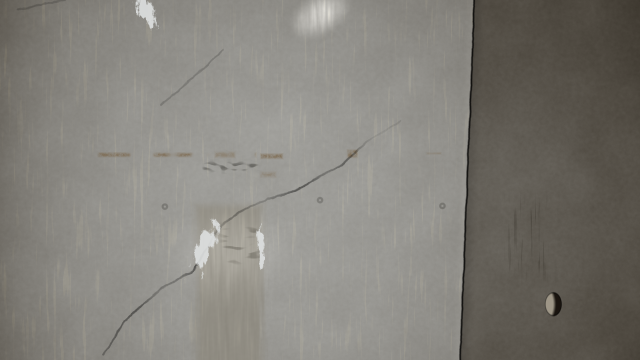
Give the GLSL for this texture, as a Shadertoy shader.

```glsl
// Weathered concrete wall: two slabs, a ragged seam, cracks, rust, wet glare and a bolt hole.

vec2 hashGradient(vec2 cell) {
    vec3 h = fract(cell.xyx * vec3(0.1031, 0.1030, 0.0973));
    h += dot(h, h.yzx + 33.33);
    return fract((h.xx + h.yz) * h.zy) * 2.0 - 1.0;
}

float noise(vec2 p) {
    vec2 i = floor(p), f = fract(p), e = vec2(1, 0);
    vec2 u = f * f * f * (f * (f * 6.0 - 15.0) + 10.0);
    float a = dot(hashGradient(i), f);
    float b = dot(hashGradient(i + e), f - e);
    float c = dot(hashGradient(i + e.yx), f - e.yx);
    float d = dot(hashGradient(i + 1.0), f - 1.0);
    return mix(mix(a, b, u.x), mix(c, d, u.x), u.y);
}

float fbm(vec2 p) {
    float sum = 0.0, amplitude = 0.5;
    for (int i = 0; i < 5; i++) {
        sum += amplitude * noise(p);
        p = mat2(1.6, 1.2, -1.2, 1.6) * p + 7.3;
        amplitude *= 0.55;
    }
    return sum;
}

float segment(vec2 p, vec2 a, vec2 b) {
    vec2 pa = p - a, ba = b - a;
    return length(pa - ba * clamp(dot(pa, ba) / dot(ba, ba), 0.0, 1.0));
}

// Slanted ellipse: 1 at its centre, 0 on its rim
float blob(vec2 p, vec2 center, vec2 radius, float slant) {
    vec2 q = p - center;
    q.x -= slant * q.y;
    return 1.0 - length(q / radius);
}

float box(vec2 p, vec2 center, vec2 halfSize, float blur) {
    vec2 d = abs(p - center) - halfSize;
    return 1.0 - smoothstep(-blur, blur, max(d.x, d.y));
}

float stroke(float dist, float width, float pixel) {
    return 1.0 - smoothstep(width, width + 1.5 * pixel, dist);
}

vec3 concrete(float light) {
    float warmth = clamp((0.62 - light) / 0.3, 0.0, 1.0);
    return light - vec3(0.0, 0.018, 0.035) * warmth - vec3(0.0, 0.003, 0.02);
}

float mainCrack(vec2 p) {
    vec2 path[10] = vec2[10](vec2(0.289, 0.016), vec2(0.347, 0.109), vec2(0.451, 0.201),
        vec2(0.537, 0.248), vec2(0.613, 0.375), vec2(0.694, 0.428), vec2(0.822, 0.472),
        vec2(0.949, 0.542), vec2(1.019, 0.606), vec2(1.111, 0.664));
    float dist = 1.0;
    for (int i = 0; i < 9; i++) dist = min(dist, segment(p, path[i], path[i + 1]));
    return dist;
}

// Broken row of dashes with a few heavier spots
float rust(vec2 p, float grain) {
    float dashes = smoothstep(-0.02, 0.2, noise(vec2(p.x * 17.0, 4.3)));
    float row = dashes * box(p, vec2(0.46, 0.57), vec2(0.25, 0.005), 0.005);
    row = max(row, box(p, vec2(0.755, 0.566), vec2(0.03, 0.006), 0.005));
    row = max(row, box(p, vec2(0.979, 0.573), vec2(0.013, 0.01), 0.005));
    row = max(row, 0.6 * box(p, vec2(0.625, 0.57), vec2(0.027, 0.007), 0.006));
    row = max(row, 0.6 * box(p, vec2(0.745, 0.515), vec2(0.02, 0.006), 0.007));
    row = max(row, 0.5 * box(p, vec2(1.205, 0.574), vec2(0.02, 0.002), 0.004));
    return row * clamp(0.75 + 2.0 * grain, 0.0, 1.0);
}

vec3 leftSlab(vec2 p, float pixel, float mottle, float grain, float streak) {
    vec2 away = p - vec2(0.75, 0.42);
    float light = 0.622 - 0.2 * dot(away, away) - 0.06 * exp(-p.x / 0.1);
    vec3 color = concrete(light + 0.05 * mottle + 0.035 * grain);

    // Drips and the damp tan column
    float drips = smoothstep(0.12, 0.4, streak) * smoothstep(-0.3, 0.1, mottle);
    color += drips * vec3(0.035, 0.03, 0.015);
    float damp = box(p + vec2(0.02 * streak, 0), vec2(0.637, 0.18), vec2(0.092, 0.25), 0.018);
    color = mix(color, vec3(0.55, 0.53, 0.48) + 0.06 * streak, 0.6 * damp);
    float bars = smoothstep(0.1, 0.4, noise(p * vec2(22, 75)));
    color -= 0.13 * bars * box(p, vec2(0.67, 0.32), vec2(0.05), 0.02);

    // Rust and grey scuffs
    color = mix(color, vec3(0.46, 0.37, 0.25), 0.65 * rust(p, grain));
    float scuff = smoothstep(0.0, 0.3, noise(p * vec2(35, 80)));
    color -= 0.2 * scuff * box(p, vec2(0.64, 0.537), vec2(0.075, 0.012), 0.012);

    // Cracks
    vec2 bent = p + 0.012 * vec2(fbm(p * 22.0), fbm(p * 22.0 + 31.0));
    float strength = clamp(0.65 + 0.9 * noise(p * 9.0), 0.2, 1.0);
    strength *= 1.0 - 0.7 * smoothstep(0.94, 1.1, p.x);
    color *= 1.0 - 0.5 * strength * stroke(mainCrack(bent), 0.0008, pixel);
    float faint = min(segment(bent, vec2(0.45, 0.71), vec2(0.62, 0.86)),
        segment(bent, vec2(0.05, 0.975), vec2(0.18, 1.0)));
    color *= 1.0 - 0.17 * stroke(faint, 0.0006, pixel);

    // Pitted rings
    vec2 pits[3] = vec2[3](vec2(0.889, 0.444), vec2(1.229, 0.428), vec2(0.458, 0.426));
    for (int i = 0; i < 3; i++)
        color -= 0.12 * stroke(abs(length(p - pits[i]) - 0.006), 0.001, pixel);

    // Soft sheen and ragged wet highlights
    float sheen = 0.09 * smoothstep(0.0, 1.0, blob(p, vec2(0.64, 0.29), vec2(0.2, 0.16), 0.0));
    sheen += 0.24 * smoothstep(0.0, 0.9, blob(p, vec2(0.89, 0.96), vec2(0.09, 0.08), 0.5));
    color += sheen * (1.0 + 0.6 * streak);
    float ragged = 1.5 * fbm(p * vec2(40, 25)) + 0.4 * streak;
    float wet = blob(p, vec2(0.567, 0.31), vec2(0.036, 0.085), 0.35);
    wet = max(wet, blob(p, vec2(0.725, 0.31), vec2(0.014, 0.085), 0.0) - 0.1);
    wet = max(wet, blob(p, vec2(0.405, 0.97), vec2(0.042, 0.075), -0.45) - 0.1);
    wet = smoothstep(0.2, 0.5, wet + ragged) * smoothstep(-0.8, -0.3, wet);
    return mix(color, vec3(0.87, 0.88, 0.88), 0.9 * wet);
}

vec3 rightSlab(vec2 p, float pixel, float mottle, float grain, float streak) {
    float across = (p.x - 1.29) / 0.49;
    float light = 0.395 - 0.07 * across * across - 0.07 * smoothstep(0.5, 1.0, p.y);
    light -= 0.035 * (1.0 - smoothstep(0.0, 0.3, p.y));
    vec3 color = concrete(light + 0.06 * mottle + 0.04 * grain);
    color -= 0.07 * smoothstep(0.05, 0.35, streak) * box(p, vec2(1.47, 0.34), vec2(0.05, 0.09), 0.05);

    // Bolt hole: lit wall on the left, dark depth on the right
    vec2 q = (p - vec2(1.537, 0.155)) / vec2(0.024, 0.034);
    float r = length(q);
    float depth = smoothstep(-0.25, 0.25, q.x - 0.15 + 0.3 * q.y * q.y);
    vec3 hole = mix(vec3(0.62, 0.59, 0.53), vec3(0.1, 0.08, 0.06), depth);
    hole *= 1.0 - 0.65 * smoothstep(0.8, 1.0, r);
    return mix(color, hole, stroke((r - 1.0) * 0.024, -pixel, pixel));
}

void mainImage(out vec4 fragColor, in vec2 fragCoord) {
    vec2 p = fragCoord / iResolution.y;
    float pixel = 1.0 / iResolution.y;
    float mottle = fbm(p * 7.0), grain = fbm(p * 75.0);
    float streak = noise(p * vec2(95, 7)) + 0.4 * noise(p * vec2(190, 16));

    // Leaning seam with a narrow shadow
    float seam = p.x - 1.276 - 0.04 * p.y - 0.006 * fbm(vec2(p.y * 18.0, 2.7));
    vec3 left = leftSlab(p, pixel, mottle, grain, streak) + 0.025 * smoothstep(-0.025, 0.0, seam);
    vec3 right = rightSlab(p, pixel, mottle, grain, streak);
    right *= 0.18 + 0.7 * smoothstep(0.002, 0.007, seam) + 0.12 * smoothstep(0.0, 0.04, seam);
    vec3 color = mix(left, right, smoothstep(-pixel, pixel, seam));
    fragColor = vec4(clamp(color, 0.0, 1.0), 1.0);
}
```
